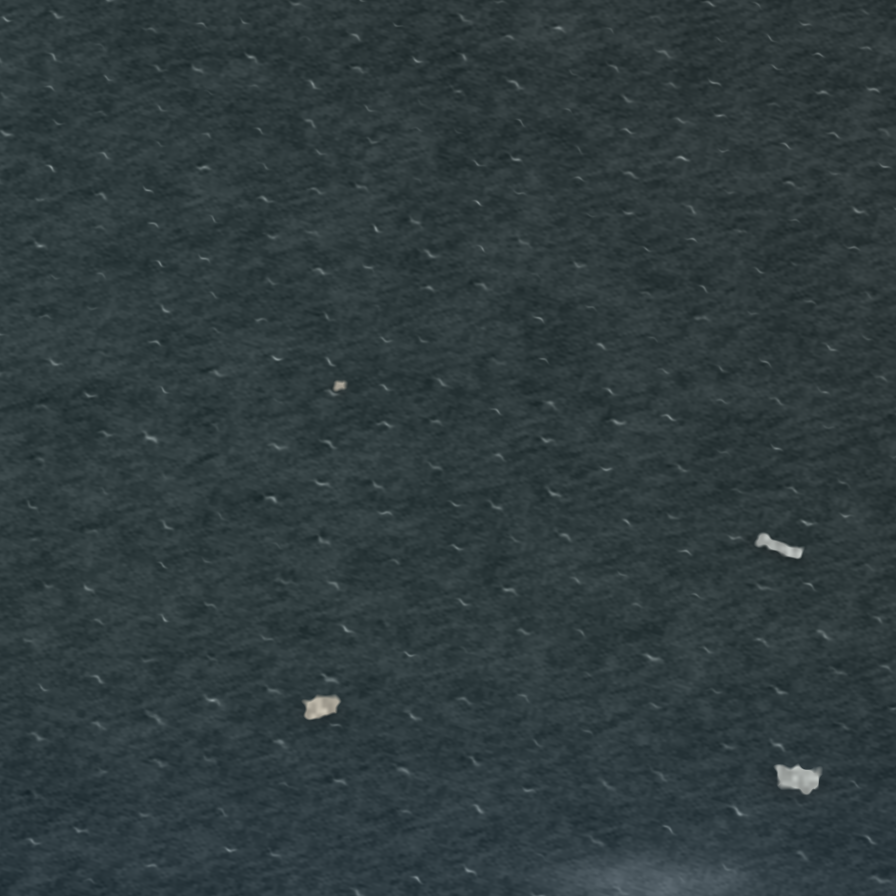
A Shadertoy shader for this texture:

```glsl
// Dark slate-green asphalt seen at an angle, with slanted glints, a few pale chips and a dusty smear.
#define BASE_COLOR vec3(0.187, 0.237, 0.245)
#define GLINT_COLOR vec3(0.29, 0.29, 0.285)
#define CHIP_COLOR vec3(0.64, 0.66, 0.65)
#define DUST_COLOR vec3(0.35, 0.40, 0.43)
#define GLINT_SIZE vec2(0.0085, 0.0023)
#define GLINT_TILT -0.42
#define SHADOW_DEPTH 0.065
#define FINE_GRAIN 0.055
#define STREAK_GRAIN 0.065
#define BLOTCH_GRAIN 0.035
#define JITTER 0.36

// Integer hash giving two values in 0..1
vec2 hash2(vec2 cell) {
    uvec2 v = uvec2(ivec2(floor(cell))) * 1664525u + 1013904223u;
    v.x += v.y * 1664525u;
    v.y += v.x * 1664525u;
    v ^= v >> 16u;
    v.x += v.y * 1664525u;
    v.y += v.x * 1664525u;
    v ^= v >> 16u;
    return vec2(v & 65535u) / 65535.0;
}

float noise(vec2 p) {
    vec2 i = floor(p), f = fract(p);
    f = f * f * (3.0 - 2.0 * f);
    float low = mix(hash2(i).x, hash2(i + vec2(1, 0)).x, f.x);
    float high = mix(hash2(i + vec2(0, 1)).x, hash2(i + vec2(1, 1)).x, f.x);
    return mix(low, high, f.y);
}

// Coordinates along and across a direction tilted by an angle
vec2 turn(vec2 p, float angle) {
    float c = cos(angle), s = sin(angle);
    return vec2(c * p.x + s * p.y, c * p.y - s * p.x);
}

float softSpot(vec2 p, vec2 radius) {
    p /= radius;
    return exp(-dot(p, p));
}

// Glints (x) and their dark flanks (y) on a skewed lattice that tightens upward
vec2 glints(vec2 uv) {
    mat2 lattice = mat2(0.072, 0.016, -0.005, 0.064);
    vec2 ground = vec2((uv.x - 0.5) * (1.0 + 0.3 * uv.y), uv.y + 0.3 * uv.y * uv.y);
    vec2 stretch = vec2(1.0 + 0.3 * uv.y, 1.0 + 0.6 * uv.y);
    vec2 home = floor(inverse(lattice) * ground);
    vec2 sum = vec2(0.0);
    for (int y = -1; y <= 1; y++)
    for (int x = -1; x <= 1; x++) {
        vec2 cell = home + vec2(x, y);
        vec2 place = hash2(cell + 40.0), look = hash2(cell + 170.0);
        vec2 center = lattice * (cell + 0.5 + JITTER * (place - 0.5));
        vec2 d = (ground - center) / stretch;
        float size = mix(0.65, 1.15, look.y) * mix(1.08, 0.85, uv.y);
        vec2 along = turn(d, GLINT_TILT + 0.5 * (place.y - 0.5));
        along.y += 0.0012 * cos(along.x * 400.0 + 6.0 * place.x);
        sum.x += softSpot(along, GLINT_SIZE * size) * mix(0.2, 1.0, look.x);
        vec2 flank = turn(d + vec2(0.008, -0.003), 0.2);
        sum.y += softSpot(flank, vec2(0.010, 0.0032) * size) * look.y;
    }
    return sum;
}

// Loose pale chips: half length, half thickness and tilt of each
vec3 addChips(vec3 color, vec2 uv, float pixel) {
    vec3 shapes[4] = vec3[4](vec3(0.019, 0.010, 0.03), vec3(0.027, 0.007, -0.35),
                             vec3(0.008, 0.007, 0.0), vec3(0.025, 0.013, -0.1));
    for (int i = 0; i < 4; i++) {
        float n = float(i);
        vec3 shape = shapes[i];
        vec2 center = vec2(fract(0.36 + 0.51 * n), mod(0.21 + 0.18 * n, 0.62));
        vec2 d = turn(uv - center, shape.z);
        float rough = noise(uv * 110.0 + 31.0 * n) - 0.5;
        vec2 corner = abs(d) - shape.xy + 0.005;
        float edge = length(max(corner, 0.0)) + min(max(corner.x, corner.y), 0.0) - 0.005;
        edge += rough * shape.y * 0.9;
        float shade = softSpot(d + vec2(0.002, 0.005), shape.xy * 1.3);
        color *= 1.0 - 0.25 * shade;
        float mask = 1.0 - smoothstep(-0.0025 - pixel, 0.0015 + pixel, edge);
        vec3 tint = CHIP_COLOR + mix(vec3(0.0), vec3(0.03, -0.01, -0.05), mod(n + 1.0, 2.0));
        tint *= 0.86 + 0.35 * noise(uv * 160.0 + n);
        color = mix(color, tint, mask);
    }
    return color;
}

void mainImage(out vec4 fragColor, in vec2 fragCoord) {
    vec2 uv = fragCoord / iResolution.y;
    float pixel = 0.5 / iResolution.y;

    // Broad tone: warmer and darker at upper right, bluer toward the bottom
    vec3 color = BASE_COLOR;
    color -= vec3(0.006, 0.017, 0.020) * smoothstep(0.7, 1.9, uv.x + uv.y);
    color += vec3(-0.006, -0.003, 0.012) * smoothstep(0.35, 0.0, uv.y);

    // Surface grain
    float fine = noise(turn(uv, -0.3) * vec2(210.0, 330.0)) - 0.5;
    float streak = noise(turn(uv, 0.24) * vec2(65.0, 190.0) + 50.0) - 0.5;
    float blotch = noise(uv * vec2(22.0, 34.0) + 90.0) - 0.5;
    color += FINE_GRAIN * fine + STREAK_GRAIN * streak + BLOTCH_GRAIN * blotch;

    // Dusty smear at the lower edge
    float dust = softSpot(uv - vec2(0.735, 0.012), vec2(0.11, 0.032));
    dust *= 0.6 + 0.7 * noise(uv * vec2(35.0, 50.0));
    color = mix(color, DUST_COLOR + 0.06 * fine, min(dust, 1.0));

    // Glints, then chips
    vec2 glint = glints(uv);
    color += GLINT_COLOR * glint.x * (0.9 + 0.5 * fine) - SHADOW_DEPTH * glint.y;
    color = addChips(color, uv, pixel);
    fragColor = vec4(clamp(color, 0.0, 1.0), 1.0);
}
```
